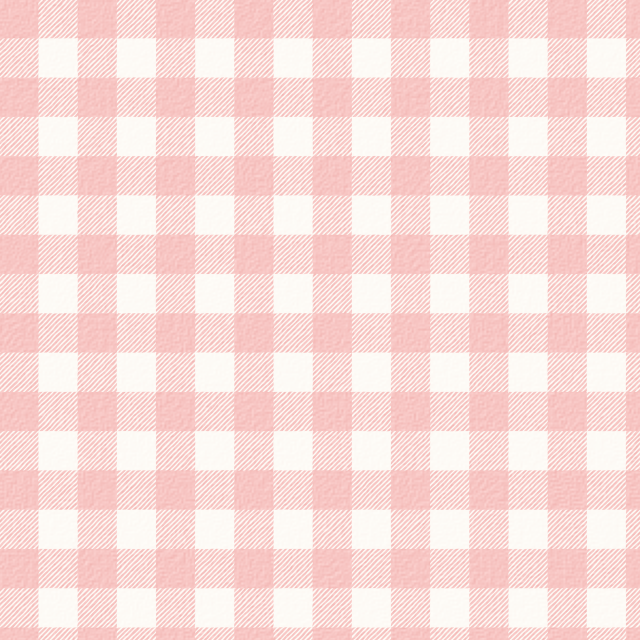
Reproduce this pattern procedurally as a WebGL 1 fragment shader.

```glsl
precision highp float;

uniform vec2 u_resolution;

const vec2 REPEATS = vec2(8.170, 8.147);     // checks across and down
const vec2 PHASE = vec2(0.009, 0.012);       // shift of the first check
const float STRIPES = 16.0;                  // hatch lines per check repeat
const float STRIPE_WIDTH = 0.60;             // inked share of a hatch line
const float STRIPE_WOBBLE = 0.22;
const float STRIPE_WEAR = 0.20;
const float EDGE_WOBBLE = 0.006;
const float GRAIN_SCALE = 300.0;             // paper bumps across the canvas
const float INK_RELIEF = 0.085;
const float PAPER_RELIEF = 0.018;
const vec3 PAPER = vec3(0.993, 0.982, 0.964);
const vec3 INK = vec3(0.969, 0.773, 0.763);
const vec3 RELIEF_TINT = vec3(0.35, 1.0, 1.0);

float hash(vec2 p) {
  return fract(sin(dot(p, vec2(127.1, 311.7))) * 43758.5453);
}

float noise(vec2 p) {
  vec2 i = floor(p);
  vec2 f = fract(p);
  f = f * f * (3.0 - 2.0 * f);
  float low = mix(hash(i), hash(i + vec2(1.0, 0.0)), f.x);
  float high = mix(hash(i + vec2(0.0, 1.0)), hash(i + vec2(1.0, 1.0)), f.x);
  return mix(low, high, f.y);
}

// Coverage of a band of the given width, centred in each unit repeat
float band(float t, float width, float soft) {
  float d = abs(fract(t) - 0.5) - 0.5 * width;
  return 1.0 - smoothstep(-soft, soft, d);
}

float paperHeight(vec2 p) {
  return 0.65 * noise(p) + 0.35 * noise(p * 0.5 + 17.3);
}

// Slope of the paper towards a light at the upper left
float relief(vec2 p) {
  vec2 toLight = vec2(-0.4, -0.4);
  return paperHeight(p - toLight) - paperHeight(p + toLight);
}

// Diagonal brushed lines with uneven edges
float hatch(vec2 grid, float pixel) {
  float across = (grid.x + grid.y) * STRIPES;
  float along = (grid.x - grid.y) * STRIPES;
  across += STRIPE_WOBBLE * (noise(vec2(across * 0.7, along * 0.35)) - 0.5);
  float wear = noise(vec2(across * 1.6, along * 0.8) + 41.0) - 0.5;
  float soft = max(0.7 * pixel * STRIPES * length(REPEATS), 0.12);
  return band(across, STRIPE_WIDTH + STRIPE_WEAR * wear, soft);
}

void main() {
  vec2 uv = gl_FragCoord.xy / u_resolution;
  vec2 p = vec2(uv.x, 1.0 - uv.y);
  float pixel = 1.0 / min(u_resolution.x, u_resolution.y);
  vec2 grid = p * REPEATS + PHASE;

  // Crossing bands: solid where both meet, hatched where only one runs
  vec2 ragged = grid + EDGE_WOBBLE * (noise(p * 190.0) - 0.5);
  float soft = 0.7 * pixel * REPEATS.x;
  float column = band(ragged.x + 0.25, 0.5, soft);
  float row = band(ragged.y + 0.25, 0.5, soft);
  float solid = column * row;
  float single = column + row - 2.0 * solid;
  float ink = solid + single * hatch(grid, pixel);

  // Embossed paper grain, stronger under the ink
  float shade = relief(p * GRAIN_SCALE) * mix(PAPER_RELIEF, INK_RELIEF, ink);
  vec3 color = mix(PAPER, INK, ink) + shade * RELIEF_TINT;
  gl_FragColor = vec4(clamp(color, 0.0, 1.0), 1.0);
}
```
